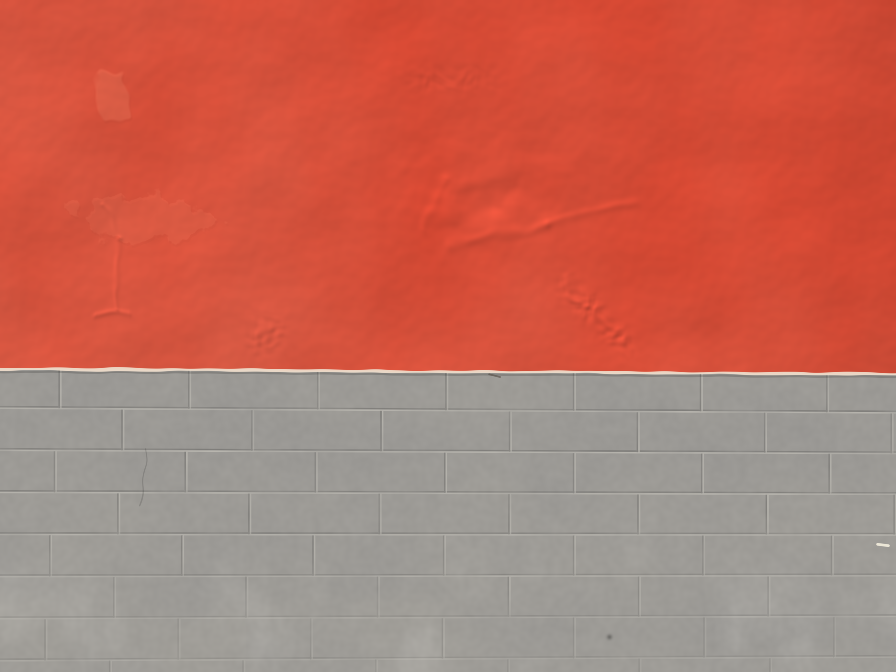
Reproduce this texture procedurally as a WebGL 1 fragment shader.

```glsl
precision highp float;
// A sunlit wall: red painted plaster above, grey painted blockwork below,
// parted by a thin pale strip. Plaster relief is a height field lit from above;
// the blocks are a slightly skewed running bond with soft stains.
uniform vec2 u_resolution;

const vec3 RED_DEEP = vec3(0.832, 0.284, 0.200);
const vec3 RED_PALE = vec3(0.842, 0.350, 0.265);
const vec3 GREY_COOL = vec3(0.588, 0.582, 0.572);
const vec3 GREY_WARM = vec3(0.628, 0.618, 0.596);
const vec3 STRIP = vec3(0.93, 0.86, 0.79);
const vec2 STRIP_ENDS = vec2(0.4510, 0.4435);  // height at left and right
const float STRIP_HALF = 0.0025;
const float COURSE_TOP = 0.3889;
const float COURSE_PITCH = 0.0616;
const float BLOCK_WIDTH = 0.1894;
const float BLOCK_GROWTH = 0.00087;            // widening per course
const float BLOCK_ANCHOR = 0.8559;
const float JOINT_HALF = 0.0011;
const vec2 TO_LIGHT = vec2(-0.0018, 0.0038);

vec2 hashDir(vec2 c) {
  vec3 v = fract(vec3(c.xyx) * vec3(0.1031, 0.1030, 0.0973));
  v += dot(v, v.yzx + 33.33);
  float a = 6.2832 * fract((v.x + v.y) * v.z);
  return vec2(cos(a), sin(a));
}

float gradNoise(vec2 p) {
  vec2 i = floor(p), f = p - i;
  vec2 w = f * f * f * (f * (f * 6.0 - 15.0) + 10.0);
  vec2 o = vec2(0.0, 1.0);
  return mix(mix(dot(hashDir(i), f), dot(hashDir(i + o.yx), f - o.yx), w.x),
             mix(dot(hashDir(i + o), f - o), dot(hashDir(i + 1.0), f - 1.0), w.x), w.y);
}

float fbm(vec2 p) {
  float sum = 0.0, amp = 0.5;
  for (int i = 0; i < 4; i++) {
    sum += amp * gradNoise(p);
    p = p * 2.03 + 17.3;
    amp *= 0.5;
  }
  return sum;
}

float segment(vec2 p, vec2 a, vec2 b) {
  vec2 ab = b - a;
  return length(p - a - ab * clamp(dot(p - a, ab) / dot(ab, ab), 0.0, 1.0));
}

float blob(vec2 p, vec2 centre, vec2 radius) {
  vec2 q = (p - centre) / radius;
  return exp(-dot(q, q));
}

float bump(float d, float width) { return exp(-d * d / (width * width)); }

// Thin line whose coverage stays even at any canvas size
float thinLine(float d, float halfWidth, float px) {
  float w = max(halfWidth, 0.5 * px);
  return (1.0 - smoothstep(w - 0.5 * px, w + 0.5 * px, abs(d))) * halfWidth / w;
}

float flakeMask(vec2 p) {
  vec2 q = p + 0.012 * vec2(gradNoise(p * 38.0), gradNoise(p * 38.0 + 9.0));
  vec2 a = abs(q - vec2(0.168 + 0.12 * (0.858 - q.y), 0.858)) - vec2(0.014, 0.030);
  float patchDist = length(max(a, 0.0)) - 0.007;
  float peel = blob(p, vec2(0.215, 0.675), vec2(0.105, 0.036));
  float ragged = smoothstep(0.40, 0.48, peel + 0.9 * fbm(p * 28.0));
  return max(1.0 - smoothstep(-0.003, 0.003, patchDist), 0.55 * ragged);
}

float plasterHeight(vec2 p) {
  vec2 warp = 0.012 * vec2(gradNoise(p * 21.0), gradNoise(p * 21.0 + 5.0));
  vec2 q = p + warp;
  float h = 0.55 * gradNoise(p * 5.0) + 0.16 * gradNoise(p * 15.0) + 0.03 * gradNoise(p * 60.0);
  // Buckled area with its long crease
  float buckle = blob(p, vec2(0.71, 0.715), vec2(0.12, 0.075));
  h += buckle * (0.42 * gradNoise(q * 17.0) + 0.14 * gradNoise(q * 37.0));
  h += 0.10 * bump(segment(q, vec2(0.668, 0.638), vec2(0.815, 0.668)), 0.008);
  h += 0.08 * bump(segment(q, vec2(0.815, 0.668), vec2(0.945, 0.702)), 0.007);
  h += 0.07 * bump(segment(q, vec2(0.63, 0.66), vec2(0.66, 0.74)), 0.007);
  // Cracks and blisters on the left
  h += 0.07 * bump(segment(q, vec2(0.153, 0.695), vec2(0.178, 0.650)), 0.004);
  h += 0.07 * bump(segment(q, vec2(0.178, 0.650), vec2(0.171, 0.540)), 0.004);
  h += 0.08 * bump(segment(q, vec2(0.140, 0.534), vec2(0.190, 0.535)), 0.005);
  // Fields of small flakes
  float flakes = blob(p, vec2(0.395, 0.505), vec2(0.025, 0.025))
    + bump(segment(p, vec2(0.845, 0.575), vec2(0.925, 0.490)), 0.017)
    + 0.5 * blob(p, vec2(0.67, 0.885), vec2(0.07, 0.018));
  h += 0.20 * flakes * gradNoise(q * 75.0);
  return h + 0.025 * flakeMask(p);
}

vec3 plaster(vec2 p) {
  float pale = 0.36 + 0.46 * (0.55 - p.x) + 0.9 * fbm(p * vec2(4.0, 2.6) + 3.0);
  pale += 0.25 * (1.0 - smoothstep(0.44, 0.65, p.y));
  vec3 col = mix(RED_DEEP, RED_PALE, clamp(pale, 0.0, 1.0));
  col = mix(col, vec3(0.87, 0.41, 0.31), 0.5 * flakeMask(p));
  float lit = plasterHeight(p) - plasterHeight(p + TO_LIGHT);
  float dimple = blob(p, vec2(1.05, 0.515), vec2(0.045, 0.018)) + blob(p, vec2(1.24, 0.56), vec2(0.10, 0.03));
  return col * (1.0 + 1.5 * lit - 0.035 * dimple - 0.04 * smoothstep(1.15, 1.34, p.x));
}

vec3 blockwork(vec2 p, float px) {
  // Courses fan out slightly, joints alternate by half a block
  float skew = mix(-0.004, 0.0052, (p.y - 0.02) / 0.37);
  float course = (COURSE_TOP - p.y - (p.x - 0.6667) * skew) / COURSE_PITCH;
  float row = floor(course) + 1.0;
  float width = BLOCK_WIDTH + BLOCK_GROWTH * row;
  float u = (p.x - BLOCK_ANCHOR) / width;
  u += 0.0025 * u * u - 0.5 * mod(row, 2.0);
  float across = (fract(u + 0.5) - 0.5) * width;
  float along = (fract(course + 0.5) - 0.5) * COURSE_PITCH;
  along = course < -0.5 ? 1.0 : along;
  float stain = fbm(p * vec2(5.0, 7.0) + 11.0);
  float low = 1.0 - smoothstep(0.02, 0.27, p.y);
  float tone = 0.60 + 0.22 * low + 0.9 * stain + 0.10 * gradNoise(vec2(floor(u + 0.5), row) * 3.7 + 0.4);
  vec3 col = mix(GREY_COOL, GREY_WARM, clamp(tone, 0.0, 1.0));
  col += 0.035 * low * smoothstep(0.0, 0.3, fbm(p * vec2(9.0, 5.0) + 31.0));
  col *= 1.0 + 0.025 * gradNoise(p * 90.0) + 0.02 * gradNoise(p * 37.0);
  // Joints: pale ridge with shadow on one side, fading downward
  float fade = mix(1.0, 0.5, low) * (0.85 + 0.7 * gradNoise(p * 14.0));
  float shadow = max(thinLine(across + 0.0025, JOINT_HALF, px), thinLine(along + 0.0025, JOINT_HALF, px));
  float ridge = max(thinLine(across, JOINT_HALF, px), thinLine(along, JOINT_HALF, px));
  col *= 1.0 - 0.15 * shadow * fade;
  col = mix(col, vec3(0.75, 0.74, 0.71), 0.62 * ridge * fade);
  // Hairline crack, pale chips and a dark fleck
  vec2 q = p + 0.012 * gradNoise(p * 27.0);
  float crack = thinLine(segment(q, vec2(0.215, 0.33), vec2(0.210, 0.25)), 0.001, px);
  col *= 1.0 - 0.14 * crack;
  float chip = thinLine(segment(p, vec2(1.306, 0.190), vec2(1.322, 0.188)), 0.002, px);
  col = mix(col, vec3(0.92, 0.90, 0.84), chip);
  return col * (1.0 - 0.3 * blob(p, vec2(0.907, 0.052), vec2(0.004)));
}

void main() {
  vec2 p = gl_FragCoord.xy / u_resolution * vec2(4.0 / 3.0, 1.0);
  float px = 1.0 / u_resolution.y;
  float edge = mix(STRIP_ENDS.x, STRIP_ENDS.y, p.x * 0.75) + 0.0016 * gradNoise(vec2(p.x * 22.0, 2.5));
  float d = p.y - edge;
  vec3 col = d > 0.0 ? plaster(p) : blockwork(p, px);
  // Pale strip, its shadow and a loose curl of paint
  col *= 1.0 - 0.16 * thinLine(d + 0.0042, 0.0016, px);
  float strip = STRIP_HALF * (0.88 + 0.7 * gradNoise(vec2(p.x * 17.0, 7.5)));
  col = mix(col, STRIP, 0.95 * thinLine(d, strip, px));
  float curl = segment(p, vec2(0.728, 0.443), vec2(0.744, 0.439));
  col = mix(col, vec3(0.36, 0.33, 0.30), 0.7 * thinLine(curl, 0.0013, px));
  gl_FragColor = vec4(col, 1.0);
}
```
